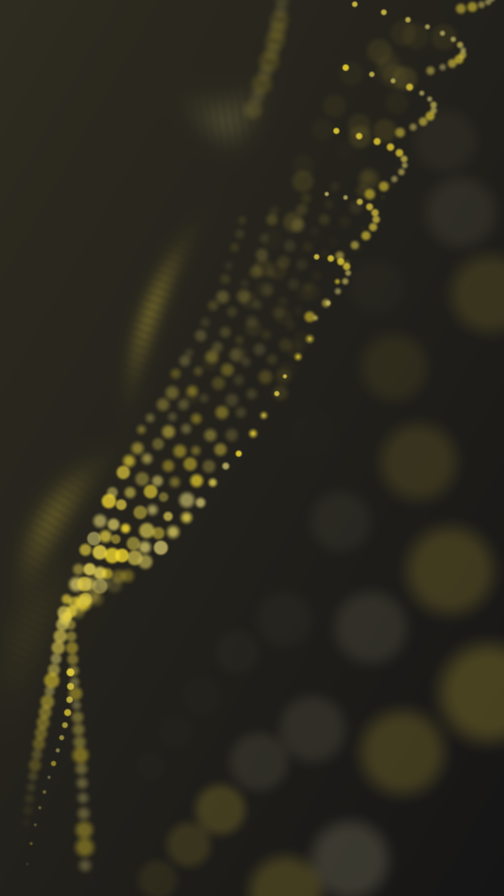
Write a WebGL 2 fragment shader that draws this background.

```glsl
#version 300 es
precision highp float;
// Dark olive backdrop with a twisting ribbon of golden dots, soft streaks and large bokeh discs.

uniform vec2 u_resolution;
out vec4 fragColor;

const float HEIGHT = 7.68; // canvas height in design units, y pointing down
const vec3 GOLD = vec3(0.98, 0.87, 0.18);
const vec3 PALE = vec3(0.74, 0.70, 0.42);
const vec3 SILVER = vec3(0.54, 0.53, 0.42);
const vec3 AMBER = vec3(0.66, 0.59, 0.20);

float hash(vec2 p) {
    return fract(sin(dot(p, vec2(127.1, 311.7))) * 43758.5453);
}

vec2 bezier(vec2 a, vec2 b, vec2 c, vec2 d, float t) {
    float s = 1.0 - t;
    return s * s * s * a + 3.0 * s * s * t * b + 3.0 * s * t * t * c + t * t * t * d;
}

float disc(vec2 p, vec2 center, float radius, float blur) {
    float soft = max(blur, 0.7 * HEIGHT / u_resolution.y);
    return 1.0 - smoothstep(radius - soft, radius + soft, length(p - center));
}

// Dots along a curve; radius, blur and opacity run from x to y.
vec3 strand(vec3 col, vec2 p, vec2 a, vec2 b, vec2 c, vec2 d, int count, vec2 radius, vec2 blur, vec2 alpha) {
    for (int i = 0; i < count; i++) {
        float t = (float(i) + 0.5) / float(count);
        float h = hash(vec2(float(i), a.x * 3.0 + d.y));
        float r = mix(radius.x, radius.y, t) * (0.7 + 0.5 * h);
        float m = disc(p, bezier(a, b, c, d, t), r, mix(blur.x, blur.y, t));
        col = mix(col, mix(PALE, GOLD, h), m * mix(alpha.x, alpha.y, t));
    }
    return col;
}

// Growing bokeh discs on an accelerating path; they turn amber from index warmFrom on.
vec3 chain(vec3 col, vec2 p, vec2 start, vec2 stride, vec2 accel, int count, int warmFrom, vec2 radius, vec2 alpha) {
    for (int i = 0; i < count; i++) {
        float k = float(i);
        float t = k / float(count - 1);
        vec2 center = start + stride * k + accel * k * (k - 1.0) * 0.5;
        float r = mix(radius.x, radius.y, t);
        vec3 tint = i >= warmFrom ? AMBER : SILVER;
        col = mix(col, tint, disc(p, center, r * 0.95, r * 0.34) * mix(alpha.x, alpha.y, t));
    }
    return col;
}

// Out of focus streak fading towards both ends, finely ribbed along its length.
float streak(vec2 p, vec2 a, vec2 b, float width) {
    vec2 axis = normalize(b - a);
    vec2 q = p - 0.5 * (a + b);
    float along = dot(q, axis) / (0.5 * length(b - a));
    float across = dot(q, vec2(-axis.y, axis.x)) / width + 0.35 * (along * along - 0.3);
    return exp(-across * across - along * along) * (0.93 + 0.07 * sin(dot(q, axis) * 95.0));
}

// Lattice of dots stretched between the left and right ribbon edges.
vec3 ribbon(vec3 col, vec2 p) {
    for (int j = 0; j < 28; j++) {
        float v = (float(j) + 0.5) / 28.0;
        vec2 left = bezier(vec2(2.12, 1.8), vec2(1.85, 3.1), vec2(0.85, 3.9), vec2(0.54, 5.4), v);
        vec2 right = bezier(vec2(3.45, 1.35), vec2(2.8, 2.5), vec2(2.0, 4.55), vec2(0.6, 5.25), v);
        for (int i = 0; i < 6; i++) {
            float u = float(i) / 5.0;
            vec2 id = vec2(float(i), float(j));
            float h = hash(id);
            float edge = smoothstep(0.85, 1.0, u);
            float under = smoothstep(0.8, 0.9, v) * smoothstep(0.5, 0.9, u);
            float focus = max(edge, smoothstep(0.45, 0.8, v)) * (1.0 - under);
            vec2 center = mix(left, right, u) + 0.06 * (vec2(h, hash(id + 7.0)) - 0.5);
            float r = mix(mix(0.048, 0.02, edge), 0.058, smoothstep(0.45, 0.85, v)) * (0.65 + 0.5 * h);
            float a = mix(0.1 + 0.2 * h, 0.85, smoothstep(0.2, 0.85, v));
            a *= (0.55 + 0.5 * hash(id + 5.0)) * mix(1.0 - 0.8 * u, 1.0, smoothstep(0.4, 0.75, v));
            a = mix(max(a, edge * 0.85 * smoothstep(0.2, 0.3, v)), 0.2, under);
            float m = disc(p, center, r, mix(0.035, 0.01, focus * hash(id + 3.0)));
            col = mix(col, mix(PALE, GOLD, hash(id + 11.0)), m * a);
        }
    }
    return col;
}

void main() {
    vec2 p = vec2(gl_FragCoord.x, u_resolution.y - gl_FragCoord.y) * HEIGHT / u_resolution.y;
    vec2 uv = gl_FragCoord.xy / u_resolution;
    vec3 col = mix(vec3(0.182, 0.172, 0.125), vec3(0.085, 0.082, 0.083), 0.5 * (uv.x + 1.0 - uv.y));

    // Bokeh discs at the right and bottom
    col = chain(col, p, vec2(3.82, 1.21), vec2(0.13, 0.61), vec2(0.12, 0.09), 3, 2, vec2(0.27, 0.34), vec2(0.08, 0.19));
    col = chain(col, p, vec2(3.23, 2.46), vec2(0.15, 0.69), vec2(0.06, 0.12), 5, 1, vec2(0.24, 0.43), vec2(0.04, 0.33));
    col = chain(col, p, vec2(2.67, 3.72), vec2(0.25, 0.75), vec2(0.01, 0.16), 4, 3, vec2(0.21, 0.37), vec2(0.01, 0.27));
    col = chain(col, p, vec2(2.44, 5.31), vec2(0.24, 0.94), vec2(0.08, 0.18), 3, 3, vec2(0.24, 0.34), vec2(0.06, 0.29));
    col = chain(col, p, vec2(2.03, 5.59), vec2(0.19, 0.94), vec2(0.04, 0.18), 3, 2, vec2(0.19, 0.32), vec2(0.05, 0.28));
    for (int i = 0; i < 3; i++) {
        float k = float(i);
        vec2 start = vec2(1.73 - 0.22 * k, 5.97 + 0.3 * k);
        col = chain(col, p, start, vec2(0.16 - 0.05 * k, 0.97), vec2(0.0), 2, 1, vec2(0.17, 0.22) - 0.025 * k, vec2(0.025, 0.27 - 0.08 * k));
    }

    // Blurred folds on the left
    col = mix(col, AMBER, 0.42 * streak(p, vec2(1.48, 2.2), vec2(1.13, 3.15), 0.1));
    col = mix(col, AMBER, 0.36 * streak(p, vec2(0.7, 4.05), vec2(0.22, 4.85), 0.14));
    col = mix(col, AMBER, 0.1 * streak(p, vec2(0.5, 4.9), vec2(0.05, 5.9), 0.2));
    col = mix(col, PALE, 0.2 * streak(p, vec2(1.7, 1.05), vec2(2.2, 0.97), 0.2));
    col = strand(col, p, vec2(2.42, -0.05), vec2(2.4, 0.3), vec2(2.3, 0.55), vec2(2.15, 1.0), 11, vec2(0.07), vec2(0.045), vec2(0.15));

    // Faint dots scattered over the upper fabric
    for (int i = 0; i < 44; i++) {
        vec2 id = vec2(float(i), 5.0);
        float t = hash(id);
        vec2 center = mix(vec2(3.5, 0.2), vec2(2.0, 3.4), t) + vec2(0.8, 0.3) * (vec2(hash(id + 1.0), hash(id + 2.0)) - 0.5);
        col = mix(col, AMBER, disc(p, center, mix(0.11, 0.06, t), 0.035) * 0.17 * hash(id + 4.0));
    }

    // Hooked rows at the upper right
    for (int i = -1; i < 5; i++) {
        float k = float(i);
        vec2 tip = vec2(3.95 - 0.265 * k, 0.42 + 0.47 * k);
        float arm = 1.05 - 0.2 * k;
        col = strand(col, p, tip - arm * vec2(1.0, 0.4), tip + vec2(0.22, -0.1), tip + vec2(0.22, 0.08), tip + vec2(-0.32, 0.2 + 0.07 * k), 13 - i, vec2(0.022, 0.038), vec2(0.01, 0.025), vec2(0.85, 0.5));
    }

    // Main ribbon and its two tails
    col = strand(col, p, vec2(0.6, 5.2), vec2(0.62, 5.9), vec2(0.72, 6.4), vec2(0.73, 7.5), 20, vec2(0.04, 0.065), vec2(0.02, 0.045), vec2(0.45, 0.35));
    col = strand(col, p, vec2(0.56, 5.2), vec2(0.45, 5.9), vec2(0.3, 6.4), vec2(0.22, 7.1), 20, vec2(0.065, 0.035), vec2(0.02, 0.035), vec2(0.75, 0.02));
    col = strand(col, p, vec2(0.6, 5.7), vec2(0.65, 6.3), vec2(0.35, 6.6), vec2(0.22, 7.5), 14, vec2(0.032, 0.008), vec2(0.01), vec2(0.9, 0.2));
    fragColor = vec4(ribbon(col, p), 1.0);
}
```
